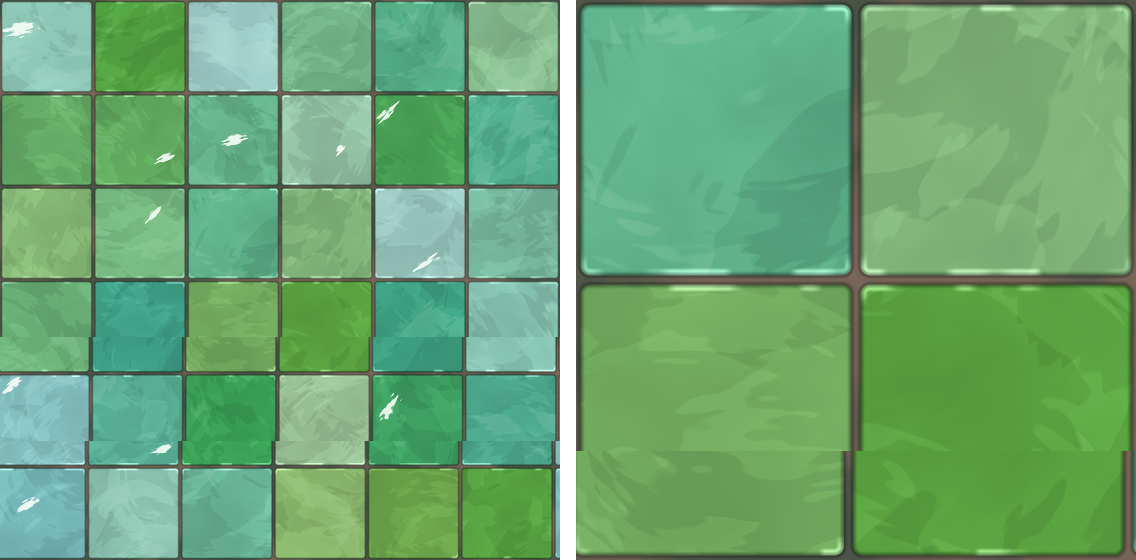
Left: the whole. Right: its middle third, enlarged.
Reproduce this pattern procedurally as a Shadertoy shader.

```glsl
// Square grid of glossy hand-glazed green, teal and pale tiles with slipped bands.

const float TILES = 6.0;
const float GROUT_HALF = 0.016;
const float CORNER = 0.035;

float hash(vec2 p) {
    return fract(sin(dot(p, vec2(127.1, 311.7))) * 43758.5453);
}

float noise(vec2 p) {
    vec2 i = floor(p), f = fract(p);
    f = f * f * (3.0 - 2.0 * f);
    return mix(mix(hash(i), hash(i + vec2(1, 0)), f.x),
               mix(hash(i + vec2(0, 1)), hash(i + vec2(1, 1)), f.x), f.y);
}

float fbm(vec2 p) {
    float sum = 0.0, amp = 0.5;
    for (int i = 0; i < 4; i++) {
        sum += amp * noise(p);
        p = p * 2.03 + 17.3;
        amp *= 0.5;
    }
    return sum / 0.9375;
}

vec2 rotate(vec2 p, float a) {
    float c = cos(a), s = sin(a);
    return vec2(c * p.x - s * p.y, s * p.x + c * p.y);
}

float roundedBox(vec2 p, float halfSize, float radius) {
    vec2 q = abs(p) - halfSize + radius;
    return length(max(q, 0.0)) + min(max(q.x, q.y), 0.0) - radius;
}

// Lime to emerald to teal to blue, then washed out toward a milky tint
vec3 glazeColor(float hue, float paleness) {
    vec3 col = mix(vec3(0.36, 0.64, 0.17), vec3(0.21, 0.63, 0.27), smoothstep(0.0, 0.38, hue));
    col = mix(col, vec3(0.17, 0.62, 0.49), smoothstep(0.38, 0.72, hue));
    col = mix(col, vec3(0.34, 0.67, 0.72), smoothstep(0.78, 1.0, hue));
    vec3 milk = mix(vec3(0.80, 0.85, 0.74), vec3(0.75, 0.88, 0.87), hue);
    return mix(col, milk, paleness);
}

// Overlapping swept reflections with one crisp, feathered side; about -1 to 1
float glazeSheen(vec2 p, vec2 seed, float aa) {
    float sheen = 0.0;
    for (int i = 0; i < 3; i++) {
        vec2 s = seed + float(i) * 7.7;
        vec2 q = rotate(p, (hash(s) - 0.5) * 2.4);
        q.y += (hash(s + 3.1) - 0.5) * 2.2 * q.x * q.x;
        float feather = noise(q * vec2(5.0, 38.0) + s) - 0.5;
        float field = fbm(q * vec2(1.5, 2.8) + s * 5.0) + 0.09 * feather;
        float edge = 0.46 + 0.1 * hash(s + 9.2);
        float patchMask = smoothstep(edge, edge + 0.02 + aa, field);
        sheen += patchMask * (1.0 - 1.6 * (field - edge)) - 0.5;
    }
    return sheen / 1.5;
}

// Ragged white stroke reflecting a window
float glare(vec2 p, vec2 seed, float aa) {
    vec2 center = (vec2(hash(seed + 1.3), hash(seed + 2.9)) - 0.5) * 0.75;
    vec2 q = rotate(p - center, -0.2 - 0.8 * hash(seed + 4.7));
    float size = mix(0.12, 0.25, hash(seed + 6.1));
    float ragged = noise(q * vec2(9.0, 55.0) + seed) + 0.6 * noise(q * 24.0 + seed);
    float d = length(q / vec2(size, size * 0.34)) + 0.8 * (ragged - 0.6);
    return 1.0 - smoothstep(0.65, 0.85 + 4.0 * aa, d);
}

void mainImage(out vec4 fragColor, in vec2 fragCoord) {
    vec2 uv = fragCoord / iResolution.y;
    float aa = TILES / iResolution.y;

    // Two horizontal cuts, each sliding the part below it to the left
    float upperCut = 1.0 - step(0.398, uv.y);
    float lowerCut = 1.0 - step(0.212, uv.y);
    uv.x += 0.0045 * upperCut + 0.0070 * lowerCut;

    vec2 grid = uv * TILES;
    vec2 id = mod(floor(grid), TILES);
    vec2 p = fract(grid) - 0.5;
    vec2 seed = id + 11.0;
    vec2 glazeSeed = seed + 31.0 * (upperCut + lowerCut);

    // Tile body: own tint, cloudy depth and sheen
    float paleness = 0.04 + 0.80 * hash(seed + 5.4);
    vec3 tile = glazeColor(hash(seed * 1.7 + 2.3), paleness);
    tile *= 0.93 + 0.14 * fbm(p * 2.0 + seed * 3.0);
    float sheen = glazeSheen(p, glazeSeed, aa);
    tile = mix(tile, vec3(0.86, 0.94, 0.88), 0.17 * max(sheen, 0.0));
    tile *= 1.0 + 0.11 * min(sheen, 0.0);

    // Glare on some tiles
    float hasGlare = step(0.68, hash(seed + 8.8));
    tile = mix(tile, vec3(0.97, 1.0, 0.97), 0.9 * hasGlare * glare(p, seed, aa));

    // Rounded rim: broken light along the top and bottom, dark at the edge
    float d = roundedBox(p, 0.5 - GROUT_HALF, CORNER);
    float rimLight = smoothstep(-0.030, -0.014, d) * smoothstep(0.40, 0.47, abs(p.y));
    rimLight *= smoothstep(0.55, 0.8, noise(vec2(p.x * 9.0, p.y * 3.0) + seed * 4.0));
    tile += 0.28 * rimLight;
    tile *= 1.0 - 0.38 * smoothstep(-0.018, 0.0, d);

    // Grey-brown grout, shadowed beside the tiles
    float stain = fbm(grid * 2.3);
    vec3 grout = mix(vec3(0.27, 0.31, 0.26), vec3(0.45, 0.38, 0.33), smoothstep(0.3, 0.7, stain));
    grout *= mix(0.72, 1.05, smoothstep(0.0, GROUT_HALF, d));

    vec3 col = mix(tile, grout, smoothstep(-0.7 * aa, 0.7 * aa, d));
    fragColor = vec4(clamp(col, 0.0, 1.0), 1.0);
}
```
